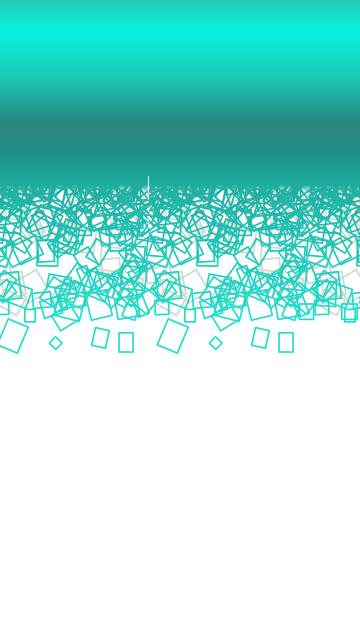
A WebGL 1 fragment shader for this background:

```glsl
precision highp float;
// A banded teal gradient that frays into a tangle of outlined boxes over white.
// Stacked linear ramps paint the band; a loop scatters rotated box outlines,
// repeated across the canvas, that thin out with depth below the top edge.

uniform vec2 u_resolution;

const float TILE = 0.25;          // horizontal repeat, in canvas heights
const float BAND_END = 0.292;     // depth where the solid band stops
const float FRAY_END = 0.497;     // depth of the lowest scattered centres
const float HALF_STROKE = 0.0013;
const int BOX_COUNT = 180;
const int PALE_COUNT = 30;

const vec3 PAPER = vec3(1.0);
const vec3 PALE = vec3(0.80, 0.85, 0.80);
const vec3 TOP_TEAL = vec3(0.15, 0.79, 0.72);
const vec3 BRIGHT = vec3(0.02, 0.95, 0.87);
const vec3 MID_TEAL = vec3(0.11, 0.79, 0.73);
const vec3 DARK = vec3(0.14, 0.52, 0.49);
const vec3 SLATE = vec3(0.18, 0.53, 0.51);
const vec3 DEEP_TEAL = vec3(0.11, 0.57, 0.53);
const vec3 FRAY_TEAL = vec3(0.12, 0.68, 0.63);
const vec3 LOW_TEAL = vec3(0.12, 0.87, 0.80);

float hash(float n) {
  return fract(sin(n * 12.9898) * 43758.5453);
}

float ramp(float a, float b, float x) {
  return clamp((x - a) / (b - a), 0.0, 1.0);
}

vec3 bandColor(float depth) {
  vec3 c = mix(TOP_TEAL, BRIGHT, ramp(0.0, 0.047, depth));
  c = mix(c, MID_TEAL, ramp(0.052, 0.118, depth));
  c = mix(c, DARK, ramp(0.118, 0.195, depth));
  c = mix(c, SLATE, ramp(0.195, 0.200, depth));
  c = mix(c, DEEP_TEAL, ramp(0.205, 0.240, depth));
  return mix(c, FRAY_TEAL, ramp(0.240, BAND_END, depth));
}

// Coverage of a rotated box outline; offset is relative to its centre.
float outline(vec2 offset, vec2 halfSize, float angle, float pixel) {
  float c = cos(angle), s = sin(angle);
  vec2 q = abs(vec2(c * offset.x + s * offset.y, c * offset.y - s * offset.x)) - halfSize;
  float d = length(max(q, 0.0)) + min(max(q.x, q.y), 0.0);
  return clamp(0.5 + (HALF_STROKE - abs(d)) / pixel, 0.0, 1.0);
}

// Offset from a centre to the nearest of its horizontal repeats.
vec2 tiledOffset(vec2 p, vec2 centre) {
  vec2 d = p - centre;
  d.x = mod(d.x + 0.5 * TILE, TILE) - 0.5 * TILE;
  return d;
}

vec3 scatterBoxes(vec3 color, vec2 p, vec3 ink, float pixel) {
  for (int i = 0; i < BOX_COUNT; i++) {
    float n = float(i) + 1.0;
    float fall = pow(hash(n + 0.37), 2.4);
    vec2 centre = vec2(hash(n * 1.7) * TILE, mix(BAND_END, FRAY_END, fall));
    vec2 halfSize = mix(vec2(0.008), vec2(0.021), vec2(hash(n * 2.3), hash(n * 3.1)));
    float cover = outline(tiledOffset(p, centre), halfSize, hash(n * 4.7) * 3.14, pixel);
    color = mix(color, i < PALE_COUNT ? PALE : ink, cover);
  }
  return color;
}

// The separate boxes hanging below the tangle.
float looseBoxes(vec2 p, float pixel) {
  float a = outline(tiledOffset(p, vec2(0.020, 0.525)), vec2(0.017, 0.022), 0.40, pixel);
  a = max(a, outline(tiledOffset(p, vec2(0.087, 0.536)), vec2(0.007), 0.75, pixel));
  a = max(a, outline(tiledOffset(p, vec2(0.157, 0.528)), vec2(0.011, 0.014), 0.22, pixel));
  a = max(a, outline(tiledOffset(p, vec2(0.197, 0.535)), vec2(0.011, 0.015), 0.0, pixel));
  a = max(a, outline(tiledOffset(p, vec2(0.102, 0.496)), vec2(0.017, 0.014), -0.55, pixel));
  return a * step(p.x, 0.484);
}

// Upright boxes near the right edge, which do not repeat.
float edgeBoxes(vec2 p, float pixel) {
  float a = outline(p - vec2(0.479, 0.487), vec2(0.011, 0.012), 0.0, pixel);
  a = max(a, outline(p - vec2(0.510, 0.459), vec2(0.015, 0.019), 0.05, pixel));
  return max(a, outline(p - vec2(0.546, 0.487), vec2(0.012), 0.0, pixel));
}

// Broken light line where two repeats meet.
float seam(vec2 p, float x, float pixel) {
  float dash = step(0.45, hash(floor(p.y * 160.0)));
  float span = step(0.275, p.y) * step(p.y, 0.43);
  return dash * span * clamp(0.5 + (0.001 - abs(p.x - x)) / pixel, 0.0, 1.0);
}

void main() {
  float pixel = 1.0 / u_resolution.y;
  vec2 p = gl_FragCoord.xy * pixel;
  p.y = 1.0 - p.y;                // depth below the top edge

  vec3 ink = mix(FRAY_TEAL, LOW_TEAL, ramp(BAND_END, 0.49, p.y));
  vec3 color = PAPER;
  if (p.y > 0.25 && p.y < 0.57) {
    color = scatterBoxes(color, p, ink, pixel);
    color = mix(color, ink, max(looseBoxes(p, pixel), edgeBoxes(p, pixel)));
  }
  float solid = 1.0 - smoothstep(BAND_END - 0.006, BAND_END + 0.012, p.y);
  color = mix(color, bandColor(p.y), solid);
  color = mix(color, PAPER, 0.7 * seam(p, 0.232, pixel));
  gl_FragColor = vec4(color, 1.0);
}
```
